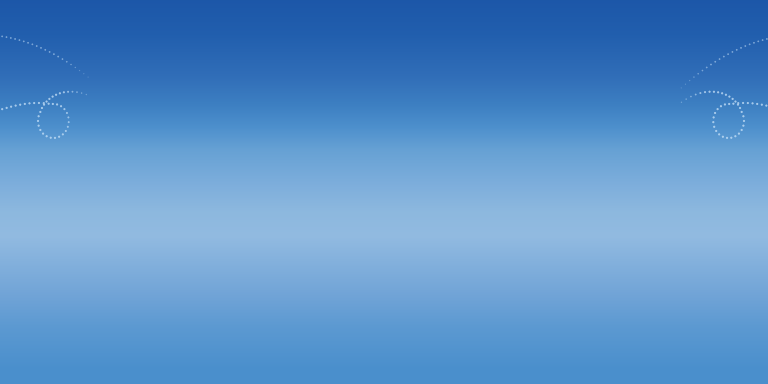
Reproduce this background procedurally as a WebGL 2 fragment shader.

```glsl
#version 300 es
precision highp float;
// A calm blue sky: a vertical gradient, dark above, with a pale band below the middle.
// Dotted looping trails enter from both sides; each is a row of small soft discs
// spaced along cubic curves and an elliptic arc, mirrored for the right side.
// Lengths are in canvas heights.

uniform vec2 u_resolution;
out vec4 outColor;

const float TRAIL_END = 0.236;
const float DOT_RADIUS = 0.0028;
const vec3 DOT_COLOR = vec3(0.78, 0.88, 0.97);

// Gradient stops: colour, then depth below the top edge.
const int STOP_COUNT = 12;
const vec4 SKY_STOPS[STOP_COUNT] = vec4[](
    vec4(0.11, 0.34, 0.66, 0.00), vec4(0.13, 0.37, 0.68, 0.09),
    vec4(0.19, 0.43, 0.72, 0.20), vec4(0.24, 0.50, 0.76, 0.275),
    vec4(0.30, 0.56, 0.80, 0.33), vec4(0.40, 0.63, 0.83, 0.39),
    vec4(0.49, 0.68, 0.86, 0.48), vec4(0.55, 0.72, 0.87, 0.55),
    vec4(0.57, 0.73, 0.88, 0.615), vec4(0.44, 0.64, 0.84, 0.77),
    vec4(0.36, 0.60, 0.82, 0.85), vec4(0.29, 0.56, 0.80, 0.96));

vec3 skyColor(float depth) {
    vec3 color = SKY_STOPS[0].rgb;
    for (int i = 1; i < STOP_COUNT; i++) {
        float low = SKY_STOPS[i - 1].w;
        float t = clamp((depth - low) / (SKY_STOPS[i].w - low), 0.0, 1.0);
        color = mix(color, SKY_STOPS[i].rgb, t);
    }
    return color;
}

vec2 cubicPoint(vec2 a, vec2 b, vec2 c, vec2 d, float t) {
    float s = 1.0 - t;
    return s * s * s * a + 3.0 * s * s * t * b + 3.0 * s * t * t * c + t * t * t * d;
}

vec2 ellipsePoint(vec2 center, vec2 radii, float angle) {
    return center + radii * vec2(cos(angle), sin(angle));
}

// Coverage of one disc, shrinking to nothing towards the trail's inner end.
float dotMask(vec2 p, vec2 center, float radius, float shift, float pixel) {
    float fade = 1.0 - smoothstep(0.15, TRAIL_END, center.x - shift);
    float size = radius * mix(0.6, 1.0, fade);
    float edge = 0.6 * pixel;
    float disc = 1.0 - smoothstep(size - edge, size + edge, distance(p, center));
    return disc * mix(0.45, 1.0, fade) * step(center.x - shift, TRAIL_END);
}

float cubicTrail(vec2 p, vec2 a, vec2 b, vec2 c, vec2 d, int count,
                 float radius, float shift, float pixel) {
    float mask = 0.0;
    for (int i = 0; i < count; i++) {
        vec2 center = cubicPoint(a, b, c, d, (float(i) + 0.5) / float(count));
        mask = max(mask, dotMask(p, center, radius, shift, pixel));
    }
    return mask;
}

float arcTrail(vec2 p, vec2 center, vec2 radii, vec2 span, int count,
               float radius, float shift, float pixel) {
    float mask = 0.0;
    for (int i = 0; i < count; i++) {
        float angle = mix(span.x, span.y, (float(i) + 0.5) / float(count));
        mask = max(mask, dotMask(p, ellipsePoint(center, radii, angle), radius, shift, pixel));
    }
    return mask;
}

// Both trails of one side; p.x runs inwards from the edge, p.y downwards.
float sideTrails(vec2 p, float shift, float pixel) {
    if (p.x > TRAIL_END + 0.02 || p.y > 0.4) return 0.0;
    p.x += shift;
    // Upper sweep
    float upper = cubicTrail(p, vec2(0.0, 0.094), vec2(0.09, 0.106), vec2(0.18, 0.153),
                             vec2(0.268, 0.234), 24, DOT_RADIUS * 0.8, shift, pixel);
    // Lower trail: lead-in, loop and way out
    float leadIn = cubicTrail(p, vec2(0.0, 0.286), vec2(0.042, 0.273), vec2(0.086, 0.263),
                              vec2(0.133, 0.271), 11, DOT_RADIUS, shift, pixel);
    float loop = arcTrail(p, vec2(0.139, 0.315), vec2(0.04, 0.0443), radians(vec2(-100.0, 220.0)),
                          20, DOT_RADIUS, shift, pixel);
    float wayOut = cubicTrail(p, vec2(0.107, 0.286), vec2(0.13, 0.234), vec2(0.203, 0.219),
                              vec2(0.268, 0.271), 16, DOT_RADIUS, shift, pixel);
    return max(0.7 * upper, max(leadIn, max(loop, wayOut)));
}

void main() {
    float pixel = 1.0 / u_resolution.y;
    vec2 p = gl_FragCoord.xy * pixel;
    float width = u_resolution.x * pixel;
    float depth = 1.0 - p.y;

    vec3 color = skyColor(depth);
    float trails = max(sideTrails(vec2(p.x, depth), 0.0, pixel),
                       sideTrails(vec2(width - p.x, depth), 0.0365, pixel));
    outColor = vec4(mix(color, DOT_COLOR, 0.75 * trails), 1.0);
}
```
